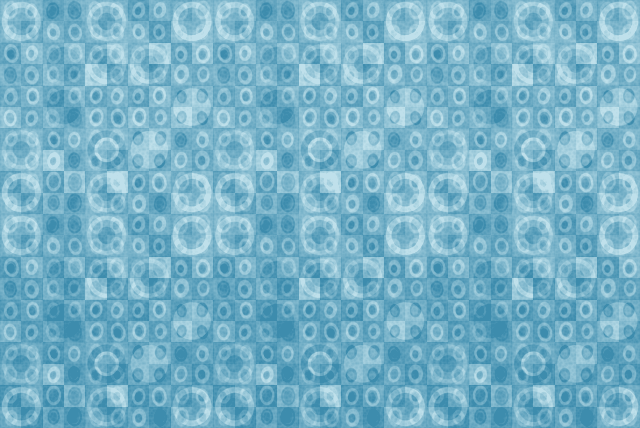
Write a WebGL 2 fragment shader that draws this pattern.

```glsl
#version 300 es
precision highp float;
uniform vec2 u_resolution;
out vec4 fragColor;

// Motif of each cell in the 5 by 5 block, top row first:
// 0 ovals, 1 wide ring, 2 thin ring with core, 3 dark disc, 4 pale disc, 5 dark ring
const int MOTIF[25] = int[25](
    1, 0, 2, 0, 1,
    0, 3, 2, 2, 0,
    0, 3, 0, 0, 4,
    2, 0, 5, 4, 0,
    1, 0, 2, 0, 1);

float hash(vec2 p) {
    return fract(sin(dot(p, vec2(127.1, 311.7))) * 43758.5);
}

// Distance to the nearest scattered point, wrapped every five cells
float cellular(vec2 p, float freq) {
    p *= freq;
    vec2 id = floor(p);
    float nearest = 2.0;
    for (int y = -1; y <= 1; y++)
    for (int x = -1; x <= 1; x++) {
        vec2 n = id + vec2(x, y);
        vec2 k = mod(n, 5.0 * freq);
        vec2 point = n + vec2(hash(k), hash(k + 57.3));
        nearest = min(nearest, length(point - p));
    }
    return nearest;
}

float fill(float d, float soft) {
    return 1.0 - smoothstep(-soft, soft, d);
}

float band(float d, float halfWidth, float soft) {
    return fill(abs(d) - halfWidth, soft);
}

// Tone change of the oval inside one quarter
float ovalTone(vec2 s, vec2 sub, int motif, float soft) {
    float kind = hash(sub + 3.7);
    float tilt = (hash(sub + 9.1) - 0.5) * 0.5;
    s -= (vec2(hash(sub + 5.3), hash(sub + 6.9)) - 0.5) * 0.08;
    s = mat2(cos(tilt), sin(tilt), -sin(tilt), cos(tilt)) * s;
    vec2 radius = vec2(0.33, 0.43) * (0.85 + 0.2 * hash(sub + 2.2));
    float d = (length(s / radius) - 1.0) * radius.x;
    float core = (length((s + vec2(0.03, -0.03)) / radius) - 0.5) * radius.x;
    if (motif == 4) return -0.36 * fill(d + 0.07, soft) + 0.16 * fill(core, soft);
    float tone = 0.34 * band(d + 0.05, 0.055, soft);
    if (kind < 0.35) tone = 0.32 * fill(d, soft) - 0.4 * fill(core, soft);
    else if (kind < 0.6) tone -= 0.24 * fill(core, soft);
    else if (kind > 0.85) tone = -0.28 * fill(d, soft) + 0.12 * band(d + 0.1, 0.025, soft);
    return tone * (motif == 0 ? 1.0 : 0.62);
}

// Tone change of the large round motif
float roundTone(float r, int motif, float soft) {
    if (motif == 1) return 0.34 * band(r - 0.39, 0.068, soft) - 0.1 * fill(r - 0.2, soft);
    if (motif == 2) return 0.24 * band(r - 0.41, 0.05, soft) - 0.22 * fill(r - 0.2, soft);
    if (motif == 3) return -0.2 * fill(r - 0.4, soft);
    if (motif == 4) return 0.26 * fill(r - 0.44, soft);
    if (motif == 5) return 0.24 * band(r - 0.25, 0.035, soft) - 0.24 * band(r - 0.37, 0.08, soft);
    return -0.07 * fill(r - 0.43, soft);
}

void main() {
    vec2 uv = gl_FragCoord.xy / u_resolution;
    vec2 p = vec2(uv.x, 1.0 - uv.y) * vec2(15.0, 10.0);
    float soft = 7.0 / u_resolution.y;

    // Cells and their quarters, wrapped to the block
    vec2 cell = mod(floor(p), 5.0);
    vec2 q = fract(p) - 0.5;
    vec2 sub = mod(floor(p * 2.0), 10.0);
    vec2 s = fract(p * 2.0) - 0.5;
    int motif = MOTIF[int(cell.y) * 5 + int(cell.x)];

    // Checkered quarters with uneven tones
    float checker = mod(sub.x + sub.y, 2.0) * 2.0 - 1.0;
    float quarter = hash(sub + 1.3);
    float tone = 0.46 + 0.11 * checker + 0.06 * (hash(cell + 20.5) - 0.5);
    tone += 0.18 * (quarter - 0.5) + 0.14 * step(0.87, quarter);

    // Large motifs under translucent ovals
    float strength = 0.75 + 0.5 * hash(sub + 14.2);
    tone += roundTone(length(q), motif, soft) * strength;
    tone += ovalTone(s, sub, motif, soft * 2.0);

    // Fine seams
    vec2 edge = 0.5 - abs(q);
    tone -= 0.1 * fill(min(edge.x, edge.y) - 0.012, soft);

    // Mottled wear and vertical shading
    tone += 0.14 * (cellular(p, 5.0) - 0.45) + 0.2 * (cellular(p, 13.0) - 0.45);
    tone += mix(-0.17, 0.06, smoothstep(0.0, 0.75, uv.y)) - 0.05 * smoothstep(0.85, 1.0, uv.y);

    vec3 deepBlue = vec3(0.24, 0.55, 0.68);
    vec3 paleBlue = vec3(0.75, 0.88, 0.92);
    fragColor = vec4(mix(deepBlue, paleBlue, clamp(tone, 0.0, 1.0)), 1.0);
}
```
